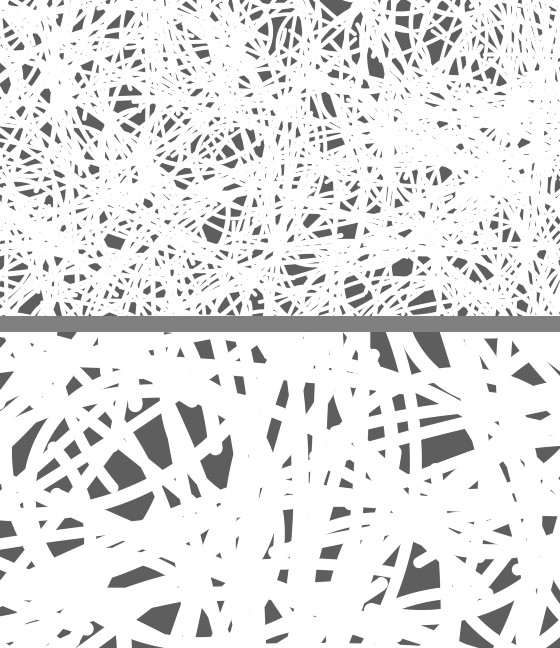
Top, the full canvas; bottom, a detail of the centre.
Reproduce this pattern procedurally as a Shadertoy shader.

```glsl
const vec3 GROUND_COLOR = vec3(0.37);
const vec3 STROKE_COLOR = vec3(1.0);
// Lengths are in canvas heights
const int HUB_COUNT = 50;
const int STROKES_PER_HUB = 12;
const float MARGIN = 0.2;
const float HUB_JITTER = 0.16;
const float STROKE_JITTER = 0.18;
const float ANGLE_SPREAD = 2.5;
const vec2 LENGTH_RANGE = vec2(0.4, 1.0);
const vec2 WIDTH_RANGE = vec2(0.0115, 0.016);
const vec2 CURVATURE_RANGE = vec2(0.3, 9.0);
const float MAX_HALF_SPAN = 2.4;
const float EDGE_PIXELS = 0.65;
const float PI = 3.14159265;

vec4 hash4(float n) {
    return fract(sin(n * vec4(12.9898, 78.233, 39.425, 53.117)) * 43758.5453);
}

// Distance to a circular arc whose middle is the origin, tangent to x
float arcDistance(vec2 p, float radius, float halfSpan) {
    p = vec2(abs(p.x), p.y + radius);
    vec2 end = vec2(sin(halfSpan), cos(halfSpan));
    return end.y * p.x > end.x * p.y ? length(p - end * radius)
                                     : abs(length(p) - radius);
}

// Distance to the edge of one random stroke near the hub
float strokeDistance(vec2 p, float hubAngle, float id) {
    vec4 place = hash4(id);
    vec4 form = hash4(id + 0.37);
    p -= (place.xy - 0.5) * STROKE_JITTER;
    float halfLength = 0.5 * mix(LENGTH_RANGE.x, LENGTH_RANGE.y, form.x);
    float halfWidth = 0.5 * mix(WIDTH_RANGE.x, WIDTH_RANGE.y, form.y);
    float outside = length(p) - halfLength - halfWidth;
    if (outside > 0.02) return outside;

    float angle = hubAngle + ANGLE_SPREAD * (place.z - 0.5);
    angle += PI * step(0.5, form.z);
    float c = cos(angle), s = sin(angle);
    p = vec2(c * p.x + s * p.y, c * p.y - s * p.x);
    float bend = place.w * place.w * place.w;
    float curvature = mix(CURVATURE_RANGE.x, CURVATURE_RANGE.y, bend);
    float halfSpan = min(halfLength * curvature, MAX_HALF_SPAN);
    return arcDistance(p, 1.0 / curvature, halfSpan) - halfWidth;
}

void mainImage(out vec4 fragColor, in vec2 fragCoord) {
    vec2 p = fragCoord / iResolution.y;
    vec2 field = vec2(iResolution.x / iResolution.y, 1.0) + 2.0 * MARGIN;
    float reach = 0.5 * LENGTH_RANGE.y + STROKE_JITTER;
    float d = 1.0;

    // Tangled bundles around evenly spread, jittered hubs
    for (int h = 0; h < HUB_COUNT; h++) {
        float hubId = float(h) + 1.0;
        vec4 hubRandom = hash4(hubId + 0.71);
        vec2 hub = fract(hubId * vec2(0.7549, 0.5698)) * field - MARGIN;
        vec2 q = p - hub - (hubRandom.xy - 0.5) * HUB_JITTER;
        if (dot(q, q) > reach * reach) continue;
        for (int k = 0; k < STROKES_PER_HUB; k++) {
            float id = hubId * float(STROKES_PER_HUB) + float(k);
            d = min(d, strokeDistance(q, hubRandom.z * 2.0 * PI, id));
        }
    }

    // Soft edge between stroke and ground
    float edge = EDGE_PIXELS / iResolution.y;
    float gap = smoothstep(-edge, edge, d);
    fragColor = vec4(mix(STROKE_COLOR, GROUND_COLOR, gap), 1.0);
}
```
